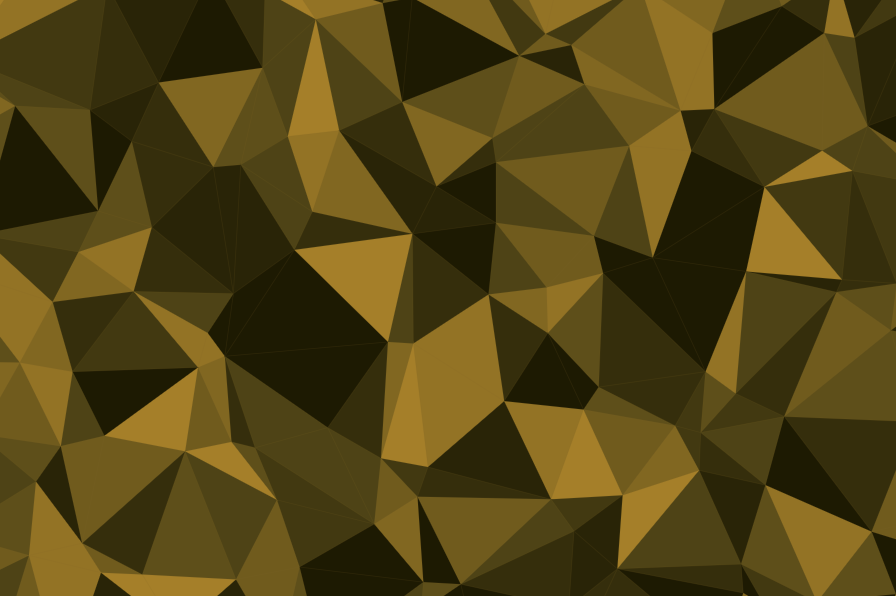
A WebGL 1 fragment shader for this background:

```glsl
precision highp float;

uniform vec2 u_resolution;

float hash(vec2 p) {
    vec3 q = fract(vec3(p.xyx) * vec3(0.1031, 0.1030, 0.0973));
    q += dot(q, q.yzx + 33.33);
    return fract((q.x + q.y) * q.z);
}

float cross2(vec2 a, vec2 b) {
    return a.x * b.y - a.y * b.x;
}

// One scattered mesh vertex inside each grid cell
vec2 meshVertex(vec2 cell) {
    vec2 jitter = vec2(hash(cell + 17.3), hash(cell + vec2(71.9, 43.1)));
    return cell + mix(vec2(0.03), vec2(0.97), jitter);
}

// Signed distance to the inner side of an edge
float edgeDistance(vec2 p, vec2 a, vec2 b) {
    vec2 edge = b - a;
    return cross2(edge, p - a) / max(length(edge), 1e-4);
}

float triangleDistance(vec2 p, vec2 a, vec2 b, vec2 c) {
    return min(edgeDistance(p, a, b), min(edgeDistance(p, b, c), edgeDistance(p, c, a)));
}

// Ten tones from near-black olive to ochre
vec3 goldTone(float t) {
    t = (floor(t * 10.0) + 0.5) / 10.0;
    vec3 olive = vec3(0.32, 0.275, 0.09);
    vec3 dark = mix(vec3(0.09, 0.08, 0.0), olive, t / 0.48);
    vec3 light = mix(olive, vec3(0.68, 0.52, 0.168), (t - 0.48) / 0.52);
    return t < 0.48 ? dark : light;
}

// Facet colour with its coverage in alpha, weighted for summing
vec4 facet(float dist, float pixel, float seed) {
    float coverage = clamp(dist / pixel + 0.5, 0.0, 1.0);
    float seam = 1.0 - smoothstep(0.0, pixel, abs(dist));
    vec3 color = mix(goldTone(seed), vec3(0.5, 0.4, 0.13), 0.12 * seam);
    return vec4(color, 1.0) * coverage;
}

void main() {
    // Turned grid, about eight cells over the height
    float pixel = 8.0 / u_resolution.y;
    vec2 p = mat2(0.88, 0.475, -0.475, 0.88) * gl_FragCoord.xy * pixel + 40.0;
    vec2 home = floor(p);
    vec4 sum = vec4(0.0);

    for (int j = -1; j <= 0; j++) {
        for (int i = -1; i <= 0; i++) {
            vec2 cell = home + vec2(float(i), float(j));
            vec2 a = meshVertex(cell);
            vec2 b = meshVertex(cell + vec2(1.0, 0.0));
            vec2 c = meshVertex(cell + vec2(1.0, 1.0));
            vec2 d = meshVertex(cell + vec2(0.0, 1.0));

            // Split across a-c unless the angles at b and d exceed a half turn
            float angleSine = cross2(c - b, a - b) * dot(a - d, c - d)
                            + dot(c - b, a - b) * cross2(a - d, c - d);
            bool splitAC = angleSine >= 0.0;
            float first = splitAC ? triangleDistance(p, a, b, c) : triangleDistance(p, a, b, d);
            float second = splitAC ? triangleDistance(p, a, c, d) : triangleDistance(p, b, c, d);

            sum += facet(first, pixel, hash(cell + vec2(5.7, 131.2)));
            sum += facet(second, pixel, hash(cell + vec2(213.4, 9.6)));
        }
    }

    gl_FragColor = vec4(sum.rgb / max(sum.a, 1e-3), 1.0);
}
```
